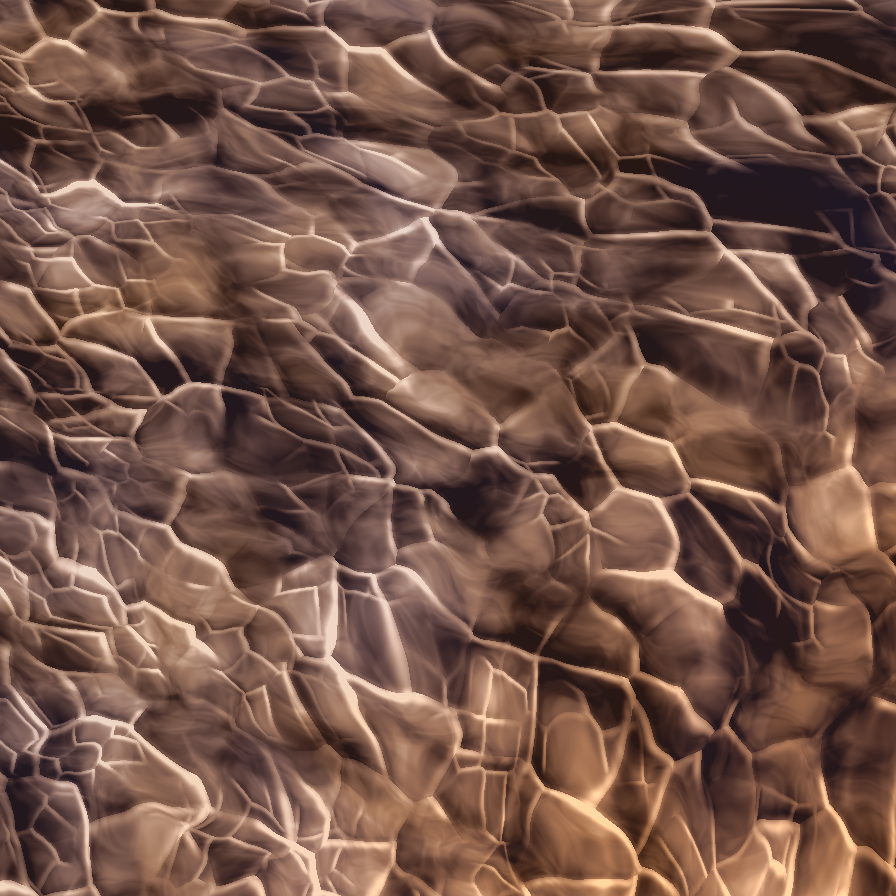
This texture is drawn by a Shadertoy shader. Its source:

```glsl
// Rippled brown surface: cells in a bent, stretched coordinate frame carry
// pale crests on one side and dark hollows on the other, over a mottled
// tone of layered sines; the tone is then coloured through a brown ramp.

const vec2  LIGHT_DIR     = vec2(0.40, 0.92);
const float CELL_DENSITY  = 1.30;
const float BASE_TONE     = 0.445;
const float PATCH_AMOUNT  = 0.27;
const float MOTTLE_AMOUNT = 0.27;
const float DETAIL_AMOUNT = 0.19;
const float CELL_AMOUNT   = 0.22;
const float CREST_AMOUNT  = 0.45;
const float HOLLOW_AMOUNT = 0.29;
const float CREST_WIDTH   = 0.070;
const float HOLLOW_FADE   = 4.0;
const float RAMP_STEP     = 0.12;
const vec3  WARM_TINT     = vec3(1.12, 1.01, 0.84);

const int RAMP_SIZE = 8;
const vec3 RAMP[RAMP_SIZE] = vec3[RAMP_SIZE](
    vec3(0.14, 0.09, 0.10), vec3(0.25, 0.16, 0.15),
    vec3(0.37, 0.26, 0.23), vec3(0.49, 0.36, 0.32),
    vec3(0.60, 0.45, 0.38), vec3(0.69, 0.56, 0.49),
    vec3(0.84, 0.70, 0.63), vec3(0.94, 0.84, 0.76));

vec2 hash2(vec2 p) {
    vec2 k = vec2(dot(p, vec2(127.1, 311.7)), dot(p, vec2(269.5, 183.3)));
    return fract(sin(k) * 43758.55);
}

// Layered, gently self-bending sines with zero mean
float waves(vec2 p, int layers) {
    const mat2 TURN = mat2(0.8, 0.6, -0.6, 0.8);
    float sum = 0.0, amp = 0.5;
    for (int i = 0; i < layers; i++) {
        p = TURN * p + 0.55 * sin(p.yx * 1.3 + float(i) * 2.1);
        sum += amp * sin(p.x) * sin(p.y);
        p = p * 1.8 + 3.7;
        amp *= 0.6;
    }
    return sum;
}

// Cell relief: x = pale crest, y = dark hollow, z = tone of the cell
vec3 relief(vec2 p) {
    vec2 base = floor(p), f = p - base;
    vec2 nearCell = vec2(0.0), nearVec = vec2(0.0);
    float nearest = 9.0;
    for (int j = -1; j <= 1; j++)
    for (int i = -1; i <= 1; i++) {
        vec2 g = vec2(i, j);
        vec2 r = g + hash2(base + g) - f;
        if (dot(r, r) < nearest) {
            nearest = dot(r, r);
            nearVec = r;
            nearCell = g;
        }
    }
    float crest = 0.0, hollow = 0.0, edge = 1.0;
    for (int j = -2; j <= 2; j++)
    for (int i = -2; i <= 2; i++) {
        vec2 g = nearCell + vec2(i, j);
        vec2 r = g + hash2(base + g) - f;
        vec2 gap = r - nearVec;
        if (dot(gap, gap) < 0.0001) continue;
        vec2 n = normalize(gap);
        float d = dot(0.5 * (nearVec + r), n);
        float facing = dot(n, LIGHT_DIR);
        float band = (d - 0.05) / CREST_WIDTH;
        crest = max(crest, smoothstep(-0.1, 0.7, facing) * exp(-band * band));
        hollow = max(hollow, smoothstep(-0.1, 0.7, -facing)
                 * exp(-d * HOLLOW_FADE) * smoothstep(-0.03, 0.08, d));
        edge = min(edge, d);
    }
    float tone = hash2(base + nearCell + 17.0).x - 0.5;
    return vec3(crest, hollow, tone * smoothstep(0.0, 0.15, edge));
}

// Diagonal cells at lower left, long flat ones at upper right
vec2 bentFrame(vec2 p) {
    float u = 9.0 * p.x - 4.0 * p.y + 2.5 * p.y * p.y
            - 2.0 * p.x * p.x * p.y * p.y;
    float v = 9.0 * p.y + 4.0 * p.y * p.y + p.x * (6.0 - 4.0 * p.y);
    return CELL_DENSITY * vec2(u, v);
}

vec3 ramp(float tone) {
    float x = (tone - RAMP[0].r) / RAMP_STEP;
    vec3 c = RAMP[0];
    for (int i = 1; i < RAMP_SIZE; i++)
        c = mix(c, RAMP[i], clamp(x - float(i - 1), 0.0, 1.0));
    return c;
}

void mainImage(out vec4 fragColor, in vec2 fragCoord) {
    vec2 uv = fragCoord / iResolution.xy;
    vec2 q = bentFrame(uv);

    // Smooth bending of the cell outlines
    q += 0.45 * vec2(waves(q * 0.9 + 4.0, 2), waves(q * 0.9 + 21.0, 2));
    q += 0.11 * vec2(waves(q * 3.1 + 9.0, 2), waves(q * 3.1 + 33.0, 2));

    // Large ripples, and finer ones between them
    vec3 big = relief(q);
    vec3 small = relief(q * 1.8 + 40.0);
    float bigBreak = smoothstep(-0.35, 0.25, waves(q * 1.2 + 60.0, 3));
    float smallBreak = smoothstep(-0.1, 0.4, waves(q * 1.4 + 80.0, 3));
    float crest = max(big.x * bigBreak, 0.75 * small.x * smallBreak);
    float hollow = max(big.y * (0.5 + 0.5 * bigBreak), 0.6 * small.y * smallBreak);

    // Broad light and dark regions
    float upperRight = smoothstep(0.35, 0.8, uv.x) * smoothstep(0.55, 0.9, uv.y);
    float floorGlow = 1.0 - smoothstep(0.0, 0.25, uv.y);
    float patches = waves(q * vec2(0.4, 0.65) + 12.0, 4);

    float tone = BASE_TONE + 0.11 * floorGlow - 0.08 * upperRight;
    tone += PATCH_AMOUNT * patches;
    tone += MOTTLE_AMOUNT * waves(q * vec2(1.3, 1.7), 4);
    tone += DETAIL_AMOUNT * waves(q * vec2(3.2, 4.2) + 50.0, 4);
    tone += CELL_AMOUNT * (big.z + 0.6 * small.z);
    tone += CREST_AMOUNT * crest - HOLLOW_AMOUNT * hollow;

    // Warm lower right corner, slight drift between rust and violet
    vec3 color = ramp(tone);
    float warmth = smoothstep(1.0, 2.0, uv.x + 1.2 * (1.0 - uv.y));
    color *= mix(vec3(1.0), WARM_TINT, warmth);
    color += 0.05 * waves(q * 0.8 + 95.0, 3) * vec3(0.5, 0.0, -1.0);
    fragColor = vec4(clamp(color, 0.0, 1.0), 1.0);
}
```
